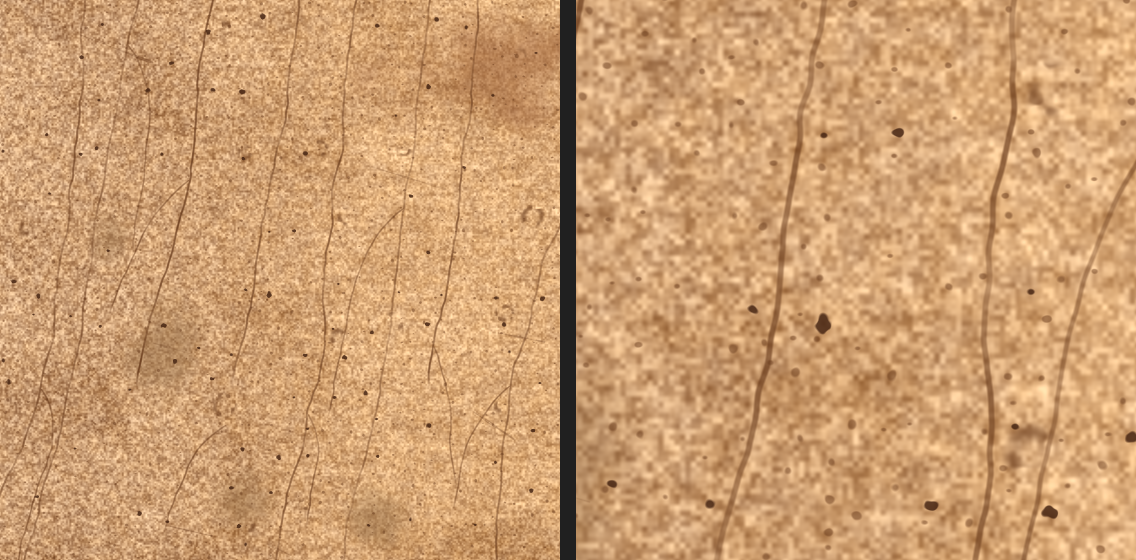
Left: the whole. Right: its middle third, enlarged.
Give the GLSL for this texture, as a Shadertoy shader.

```glsl
// Aged tan parchment: fine grain, faint fibres, stains, specks and long leaning cracks.

const vec3 TAN = vec3(0.815, 0.632, 0.452);
const vec3 TONE_STEP = vec3(0.108, 0.115, 0.108);
const vec3 WARM_SHIFT = vec3(0.020, 0.002, -0.030);
const vec3 CRACK_BROWN = vec3(0.40, 0.22, 0.10);
const vec3 SPECK_BROWN = vec3(0.27, 0.14, 0.07);
const vec3 STAIN_GREY = vec3(0.56, 0.41, 0.26);
const vec3 STAIN_RUST = vec3(0.60, 0.37, 0.22);

float hash(vec2 p) {
    vec3 q = fract(p.xyx * 0.1031);
    q += dot(q, q.yzx + 33.33);
    return fract((q.x + q.y) * q.z);
}

float noise(vec2 p) {
    vec2 i = floor(p), f = fract(p);
    f = f * f * (3.0 - 2.0 * f);
    return mix(mix(hash(i), hash(i + vec2(1, 0)), f.x),
               mix(hash(i + vec2(0, 1)), hash(i + vec2(1, 1)), f.x), f.y);
}

float fbm(vec2 p) {
    float sum = 0.0, amp = 0.5;
    for (int i = 0; i < 4; i++) {
        sum += amp * noise(p);
        p = p * 2.03 + 17.3;
        amp *= 0.5;
    }
    return sum / 0.9375;
}

float stroke(float dist, float halfWidth, float soft) {
    return 1.0 - smoothstep(halfWidth - soft, halfWidth + soft, dist);
}

// Horizontal position of a crack at height y; reach bends it away below top.
float pathX(float y, float id, float top, float reach) {
    float x = (id + 0.5 + 0.6 * (hash(vec2(id, 3.0)) - 0.5)) / 8.0;
    x += mix(0.06, 0.24, hash(vec2(id, 7.0))) * (y - 0.5);
    x += 0.07 * (noise(vec2(y * 3.0, id * 5.1)) - 0.5);
    x += 0.012 * (noise(vec2(y * 15.0, id * 9.7 + 40.0)) - 0.5);
    x += 0.003 * (noise(vec2(y * 60.0, id * 3.3 + 80.0)) - 0.5);
    return x + reach * (1.0 - exp(-14.0 * max(top - y, 0.0)));
}

float crack(vec2 p, float id, float top, float bottom, float reach, float halfWidth, float soft) {
    float x = pathX(p.y, id, top, reach);
    float slope = (pathX(p.y + 0.002, id, top, reach) - x) / 0.002;
    float span = smoothstep(bottom, bottom + 0.04, p.y) * step(p.y, top);
    float wear = mix(0.45, 1.0, noise(vec2(p.y * 28.0, id + reach * 90.0)));
    return stroke(abs(p.x - x) / sqrt(1.0 + slope * slope), halfWidth, soft) * span * wear;
}

float cracks(vec2 p, float soft) {
    float ink = 0.0;
    for (float id = -1.0; id < 10.0; id++) {
        vec2 seed = vec2(id + 20.0, 11.0);
        float bold = mix(0.6, 1.0, hash(seed));
        float bottom = hash(seed + 50.0) < 0.3 ? 0.3 : -0.1;
        ink = max(ink, bold * crack(p, id, 1.1, bottom, 0.0, 0.0017, soft));
        float top = mix(0.2, 1.0, hash(seed + 90.0));
        float side = hash(seed + 130.0) < 0.4 ? -1.0 : 1.0;
        float reach = side * mix(0.04, 0.09, hash(seed + 170.0));
        float fall = mix(0.2, 0.4, hash(seed + 210.0));
        ink = max(ink, 0.75 * crack(p, id, top, top - fall, reach, 0.0014, soft));
    }
    return ink;
}

// Short straight scratches falling to the right.
float scratches(vec2 p, float soft) {
    float ink = 0.0;
    for (float i = 0.0; i < 9.0; i++) {
        vec2 start = vec2(hash(vec2(i, 61.0)), hash(vec2(i, 67.0)));
        float size = mix(0.04, 0.14, hash(vec2(i, 71.0)));
        vec2 run = size * vec2(1.0, -mix(0.1, 0.7, hash(vec2(i, 73.0))));
        vec2 q = p - start;
        float along = clamp(dot(q, run) / dot(run, run), 0.0, 1.0);
        float wobble = 0.003 * (noise(p * 40.0) - 0.5);
        ink = max(ink, stroke(abs(length(q - run * along) + wobble), 0.0012, soft));
    }
    return ink * mix(0.3, 0.8, noise(p * 30.0));
}

// One jittered, ragged dot in a share of the grid cells.
float specks(vec2 p, float cells, float share, float radius, float soft) {
    vec2 id = floor(p * cells);
    vec2 jitter = 0.2 + 0.6 * vec2(hash(id + 5.0), hash(id + 47.0));
    vec2 q = p - (id + jitter) / cells;
    q.y *= mix(0.8, 1.5, hash(id + 83.0));
    float size = radius * mix(0.45, 1.0, hash(id + 29.0));
    float ragged = length(q) + 0.7 * size * (noise(p * 260.0) - 0.5);
    return stroke(ragged, size, soft) * step(hash(id + 13.0), share);
}

// Broken rings of dark crumbs.
float knots(vec2 p, float cells, float share) {
    vec2 id = floor(p * cells);
    vec2 q = p - (id + 0.25 + 0.5 * vec2(hash(id + 9.0), hash(id + 31.0))) / cells;
    float radius = mix(0.006, 0.018, hash(id + 57.0));
    float ring = 1.0 - smoothstep(0.0, 0.008, abs(length(q) - radius));
    return ring * smoothstep(0.4, 0.75, noise(p * 130.0)) * step(hash(id + 77.0), share);
}

float stain(vec2 p, vec2 centre, vec2 size) {
    float edge = length((p - centre) / size) + 1.1 * (fbm(p * 14.0) - 0.5);
    return 1.0 - smoothstep(0.2, 1.1, edge);
}

void mainImage(out vec4 fragColor, in vec2 fragCoord) {
    vec2 p = fragCoord / iResolution.y;
    float soft = max(0.8 / iResolution.y, 0.0009);
    float rightness = smoothstep(0.1, 0.8, p.x);

    // Sheet tone: broad mottling, fine grain and horizontal fibres
    float grain = (noise(p * 170.0) - 0.5) + 1.3 * (noise(p * 310.0 + 9.0) - 0.5);
    float fibre = noise(p * vec2(14.0, 150.0)) - 0.5;
    float tone = 1.75 * mix(1.1, 0.85, rightness) * grain;
    tone += 1.5 * (fbm(p * 7.0 + 3.0) - 0.5) + 0.7 * (fbm(p * 45.0) - 0.5);
    tone += mix(0.2, 0.8, rightness) * fibre + mix(-0.12, 0.28, rightness);
    tone -= 0.5 * (1.0 - smoothstep(0.0, 0.09, p.y));
    float warmth = 1.6 * (fbm(p * 60.0 + 70.0) - 0.5) + mix(-0.4, 0.5, rightness);
    vec3 color = TAN + TONE_STEP * tone + WARM_SHIFT * warmth;

    // Stains
    float grey = stain(p, vec2(0.30, 0.38), vec2(0.09, 0.13));
    grey = max(grey, stain(p, vec2(0.68, 0.08), vec2(0.08, 0.09)));
    grey = max(grey, stain(p, vec2(0.43, 0.10), vec2(0.07, 0.07)));
    grey = max(grey, stain(p, vec2(0.20, 0.58), vec2(0.05, 0.07)));
    color = mix(color, STAIN_GREY, 0.45 * grey);
    color = mix(color, STAIN_RUST, 0.5 * stain(p, vec2(0.88, 0.87), vec2(0.22, 0.11)));

    // Marks
    color = mix(color, CRACK_BROWN, 0.55 * knots(p, 6.0, 0.4));
    color = mix(color, CRACK_BROWN, 0.5 * specks(p, 55.0, 0.28, 0.0026, soft));
    color = mix(color, CRACK_BROWN, 0.55 * scratches(p, soft));
    color = mix(color, CRACK_BROWN, 0.85 * cracks(p, soft));
    color = mix(color, SPECK_BROWN, 0.85 * specks(p + 0.37, 17.0, 0.3, 0.0045, soft));

    fragColor = vec4(clamp(color, 0.0, 1.0), 1.0);
}
```
